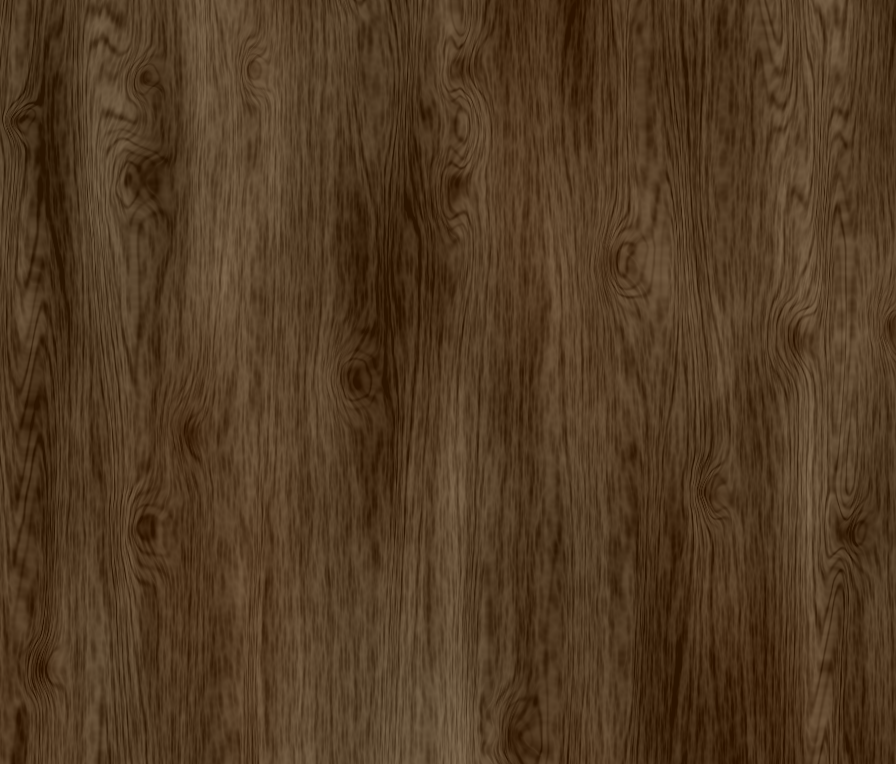
Give the GLSL for this texture, as a Shadertoy shader.

```glsl
// Dark brown oak surface: vertical grain, cathedral rings, small knots and fine pores.

const vec3 DARK_OAK  = vec3(0.238, 0.148, 0.060);
const vec3 LIGHT_OAK = vec3(0.440, 0.350, 0.250);
const vec3 RED_SHIFT = vec3(0.013, -0.004, -0.009);
const float TAU = 6.2831853;
const float RINGS = 66.0;   // rings per canvas height, across the grain

vec2 hash2(vec2 p) {
    vec3 q = fract(vec3(p.xyx) * vec3(0.1031, 0.1030, 0.0973));
    q += dot(q, q.yzx + 33.33);
    return fract((q.xx + q.yz) * q.zy);
}

// Layered, rotated and bent sines, roughly -1 to 1.
float layeredSines(vec2 p, float seed, int layers) {
    float sum = 0.0, amp = 0.5;
    p += seed * vec2(1.7, 2.3);
    for (int i = 0; i < layers; i++) {
        p = mat2(0.8, -0.6, 0.6, 0.8) * p + 0.9 * sin(p.yx * 0.7 + seed);
        sum += amp * (sin(p.x) * cos(p.y) + 0.35 * sin(p.x + p.y * 0.6));
        p *= 1.75;
        amp *= 0.55;
    }
    return sum;
}

// Distance to the nearest scattered point.
float cellular(vec2 p) {
    vec2 cell = floor(p), local = fract(p);
    float nearest = 2.0;
    for (int y = -1; y <= 1; y++)
    for (int x = -1; x <= 1; x++) {
        vec2 offset = vec2(x, y);
        vec2 d = offset + hash2(cell + offset) - local;
        nearest = min(nearest, dot(d, d));
    }
    return sqrt(nearest);
}

// Scattered knots: x = lift of the ring phase, y = dark heart, z = dim halo.
vec3 knots(vec2 p, vec2 grid, float share) {
    vec2 cell = floor(p * grid);
    vec3 sum = vec3(0.0);
    for (int y = -1; y <= 1; y++)
    for (int x = -1; x <= 1; x++) {
        vec2 id = cell + vec2(x, y);
        vec2 kind = hash2(id + 37.0);
        vec2 centre = (id + 0.15 + 0.7 * hash2(id + 19.0)) / grid;
        float size = mix(0.012, 0.028, kind.y);
        vec2 d = (p - centre) * vec2(1.0, 0.65) / size;
        float r2 = dot(d, d);
        float present = step(kind.x, share);
        sum += present * vec3(4.0 * exp(-r2 * 0.6), exp(-r2 * 4.0), exp(-r2 * 0.7));
    }
    return sum;
}

// Thin dark late-wood lines; fades where rings are finer than a pixel.
float ringLines(float phase) {
    float wave = 0.5 + 0.5 * sin(TAU * phase + 0.8 * sin(phase * 1.9));
    float strength = 0.7 + 0.3 * sin(phase * 2.7);
    float fade = 1.0 - smoothstep(0.34, 0.68, fwidth(phase));
    return (wave * wave * wave - 0.31) * strength * fade;
}

void mainImage(out vec4 fragColor, in vec2 fragCoord) {
    vec2 p = fragCoord / iResolution.y;

    // Ring phase: straight grain that opens into long loops in narrow columns
    float figure = smoothstep(-0.12, 0.38, layeredSines(p * vec2(30.0, 1.1), 4.0, 2));
    vec2 wobble = 0.007 * vec2(layeredSines(p * 55.0, 2.0, 2), layeredSines(p * 48.0, 7.0, 2));
    vec3 knot = knots(p + wobble, vec2(7.0, 5.0), 0.38);
    float phase = RINGS * p.x
        + mix(2.2, 5.2, figure) * layeredSines(p * vec2(34.0, 4.6), 1.0, 2)
        + 0.26 * layeredSines(p * vec2(95.0, 22.0), 3.0, 3)
        + knot.x;
    float rings = ringLines(phase);

    // Fibres and pores lean along with the rings
    float across = mix(p.x, phase / RINGS, 0.4);
    float fibres = layeredSines(vec2(across * 270.0, p.y * 7.0), 5.0, 3);
    float pores = cellular(vec2(across * 225.0, p.y * 22.0));
    float specks = cellular(vec2(across * 280.0 + 40.0, p.y * 85.0));
    float poreMarks = 1.0 - smoothstep(0.10, 0.55, pores);

    // Broad boards of tone, softer stains, cloudy patches and narrow streaks
    float bands = layeredSines(p * vec2(20.0, 1.7), 9.0, 4);
    float stains = layeredSines(p * vec2(11.0, 4.5), 6.0, 4);
    float patches = layeredSines(p * vec2(34.0, 12.0), 8.0, 3);
    float streaks = layeredSines(vec2(across * 75.0, p.y * 3.0), 14.0, 3);

    float tone = 0.40 + 0.48 * bands + 0.34 * stains + 0.15 * patches + 0.14 * streaks
        - mix(0.32, 0.64, figure) * rings
        + 0.16 * fibres
        - 0.34 * (poreMarks - 0.42)
        + 0.26 * (specks - 0.48)
        - 0.38 * knot.y - 0.14 * knot.z;

    // Colour: brown ramp, with patches leaning red or olive
    float warmth = layeredSines(p * vec2(8.0, 3.0), 12.0, 3);
    vec3 color = mix(DARK_OAK, LIGHT_OAK, clamp(tone, -0.35, 1.35));
    color += RED_SHIFT * (warmth + 0.3 * knot.z);
    fragColor = vec4(clamp(color, 0.0, 1.0), 1.0);
}
```
